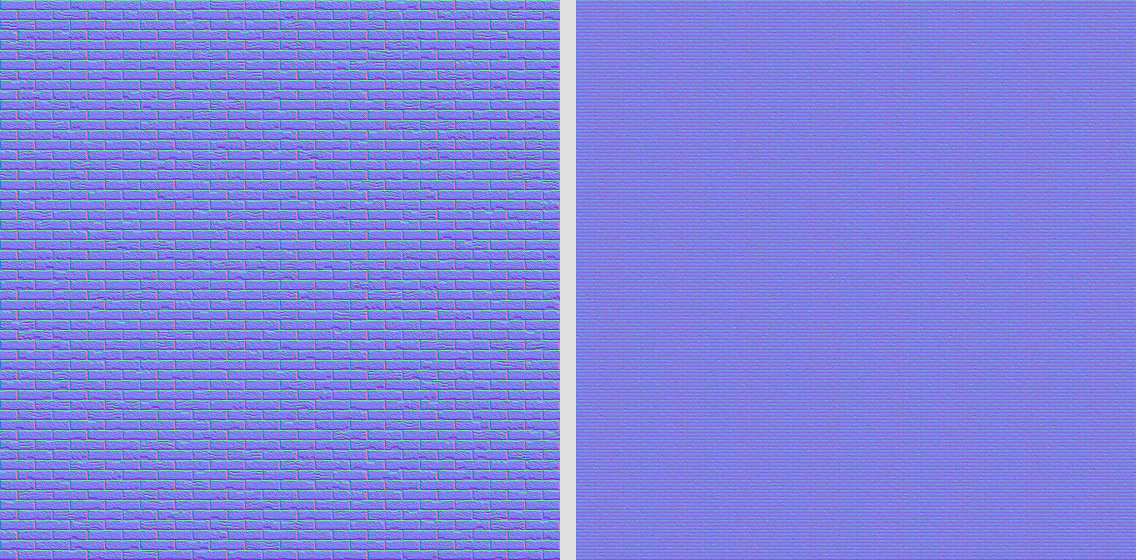
Left: one tile. Right: repeated 3 by 3.
This texture map is drawn by a WebGL 1 fragment shader. Its source:

```glsl
precision highp float;
uniform vec2 u_resolution;

// One unit is the height of one brick course.
const float COLUMNS = 16.0;
const float ROWS = 56.0;
const float BRICK_LENGTH = ROWS / COLUMNS;
const float JOINT_HALF = 0.02;
const float BRICK_RELIEF = 0.14;
const float BLUE_STRENGTH = 0.9;
const float BLUE_FALLOFF = 1.4;

vec2 hash2(vec2 p) {
  vec3 q = fract(p.xyx * vec3(0.1031, 0.1030, 0.0973));
  q += dot(q, q.yzx + 33.33);
  return fract((q.xx + q.yz) * q.zy);
}

// Squared distance to the nearest scattered point.
float cellular(vec2 p, vec2 seed) {
  vec2 cell = floor(p);
  vec2 local = fract(p);
  float nearest = 2.0;
  for (int j = -1; j <= 1; j++) {
    for (int i = -1; i <= 1; i++) {
      vec2 offset = vec2(float(i), float(j));
      vec2 toPoint = offset + hash2(cell + offset + seed * 91.0) - local;
      nearest = min(nearest, dot(toPoint, toPoint));
    }
  }
  return nearest;
}

// Layered sines, about -1 to 1.
float waves(float x, float seed) {
  return (sin(x * 1.7 + seed * 40.0) + 0.5 * sin(x * 4.3 + seed * 71.0)
        + 0.25 * sin(x * 11.0 + seed * 97.0)) / 1.75;
}

float bevel(float edgeDistance, float width) {
  return smoothstep(JOINT_HALF, JOINT_HALF + width, edgeDistance);
}

// Sloping break along an edge, its depth varying with x.
float chip(float edgeDistance, float x, float seed, float size) {
  float reach = 0.06 + size * smoothstep(0.15, 0.55, waves(x, seed));
  return min(0.65 * max(0.0, reach - edgeDistance), 0.11);
}

// Sparse curved strokes over fine pits.
float grain(vec2 p, vec2 seed) {
  vec2 slanted = vec2(0.82 * p.x - 0.57 * p.y, 0.57 * p.x + 0.82 * p.y);
  slanted.y += 0.08 * sin(p.x * 7.0 + p.y * 5.0 + seed.x * 30.0);
  float strokes = smoothstep(0.01, 0.14, cellular(slanted * vec2(2.1, 5.0), seed));
  float pits = cellular(p * vec2(5.0, 6.5), seed.yx + 3.0);
  return 0.028 * strokes + 0.026 * pits - 0.03;
}

// Long wavy grooves running along a brick.
float grooves(vec2 p, float seed) {
  float phase = p.y * 19.0 + 3.0 * waves(p.x * 1.1, seed);
  float patches = 0.5 + 0.5 * sin(p.x * 2.3 + p.y * 3.0 + seed * 50.0);
  return pow(0.5 + 0.5 * sin(phase), 5.0) * patches;
}

float wallHeight(vec2 p) {
  // Running bond, with wrapped brick indices.
  float row = floor(p.y);
  float shift = 0.5 * (1.0 - mod(row, 2.0));
  float along = p.x / BRICK_LENGTH + shift;
  vec2 id = mod(vec2(floor(along), row), vec2(COLUMNS, ROWS));
  vec2 local = vec2(fract(along) * BRICK_LENGTH, fract(p.y));
  vec2 seed = hash2(id + 7.0);
  vec2 wear = hash2(id + 61.0);

  // Uneven outline: a crisp underside, irregular sides and top.
  float left = local.x + 0.025 * waves(local.y * 4.0, seed.x);
  float right = BRICK_LENGTH - local.x + 0.025 * waves(local.y * 4.0, seed.y);
  float bottom = local.y + 0.02 * waves(local.x * 2.0, wear.x);
  float top = 1.0 - local.y + 0.03 * waves(local.x * 2.0, wear.y);
  float topWidth = 0.1 + 0.045 * waves(local.x * 1.5, seed.y);
  float body = bevel(left, 0.1) * bevel(right, 0.08 + 0.08 * wear.x)
             * bevel(bottom, 0.11) * bevel(top, topWidth);

  // Surface wear.
  float breaks = chip(top, local.x, seed.x, 0.04 + 0.28 * wear.x * wear.x)
               + chip(bottom, local.x, seed.y, 0.06 + 0.28 * wear.y * wear.y);
  float roughness = mix(0.7, 1.3, seed.y) * grain(local, seed);
  float grooveDepth = 0.004 + 0.075 * smoothstep(0.8, 0.9, seed.x);
  float cuts = grooveDepth * grooves(local, wear.y);
  return body * (BRICK_RELIEF + roughness - breaks - cuts);
}

vec3 surfaceNormal(vec2 p, vec2 halfStep) {
  vec2 dx = vec2(halfStep.x, 0.0);
  vec2 dy = vec2(0.0, halfStep.y);
  vec2 rise = vec2(wallHeight(p + dx) - wallHeight(p - dx),
                   wallHeight(p + dy) - wallHeight(p - dy));
  return normalize(vec3(-rise / (2.0 * halfStep), 1.0));
}

void main() {
  // Four samples in each pixel smooth the edges.
  vec2 pixel = ROWS / u_resolution;
  vec3 normal = vec3(0.0);
  for (int j = 0; j < 2; j++) {
    for (int i = 0; i < 2; i++) {
      vec2 nudge = 0.5 * vec2(float(i), float(j)) - 0.25;
      vec2 p = (gl_FragCoord.xy + nudge) * pixel;
      normal += 0.25 * surfaceNormal(p, 0.25 * pixel);
    }
  }
  // Steep slopes lose blue faster than flat faces.
  normal.z = BLUE_STRENGTH * pow(max(normal.z, 0.0), BLUE_FALLOFF);
  gl_FragColor = vec4(0.5 + 0.5 * normal, 1.0);
}
```
